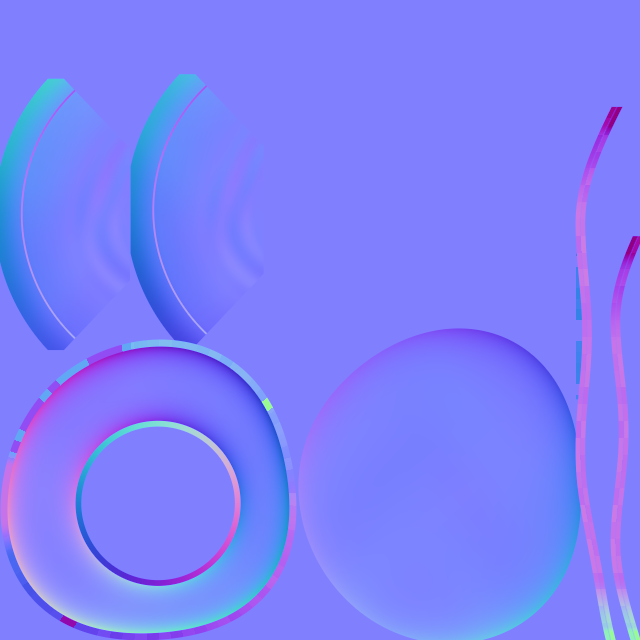
Reproduce this texture map procedurally as a Shadertoy shader.

```glsl
const float TAU = 6.2831853;
const float BEVEL_WIDTH = 0.018;
const float RIM_WIDTH = 0.011;
const float ARC_OUTER = 0.310;
const float ARC_GROOVE = 0.267;
const float ARC_HEIGHT = 0.212;
const float HOLE_RADIUS = 0.129;
const float HOLE_RIM = 0.009;
const float STRIP_HALF = 0.0075;
const vec2 ARC_A = vec2(0.301, 0.665);
const vec2 ARC_B = vec2(0.5065, 0.672);
const vec2 RING_CENTER = vec2(0.234, 0.229);
const vec2 HOLE_CENTER = vec2(0.247, 0.2135);
const vec2 DISC_CENTER = vec2(0.690, 0.232);

// Surface tilts, encoded to colour at the end
const vec2 PINK = vec2(0.55, -0.10);
const vec2 PURPLE = vec2(0.22, -0.62);
const vec2 MAGENTA = vec2(0.20, -0.98);
const vec2 SKY = vec2(-0.25, 0.32);
const vec2 GREEN = vec2(0.20, 0.97);
const vec2 AZURE = vec2(-0.55, 0.02);

float cover(float d) {
    return clamp(0.5 - d * iResolution.y, 0.0, 1.0);
}

float hash(float n) {
    return fract(sin(n * 127.1) * 4375.5);
}

vec2 softWaves(vec2 p) {
    return 0.018 * vec2(sin(p.x * 19.0 + 2.0 * sin(p.y * 13.0)),
                        sin(p.y * 23.0 + 2.0 * sin(p.x * 17.0)));
}

// Rounded outline: a circle with four harmonics
float blobDistance(vec2 q, float radius, vec4 c, vec4 s) {
    vec4 a = atan(q.y, q.x) * vec4(1.0, 2.0, 3.0, 4.0);
    return length(q) - radius - dot(c, cos(a)) - dot(s, sin(a));
}

// Curved band with a bright groove and faint inner ripples
void drawArc(inout vec2 tilt, vec2 p, vec2 center, float left, float right, float lift) {
    vec2 q = p - center;
    float r = length(q);
    vec2 o = q / max(r, 1e-4);
    float ends = max(dot(vec2(q.x, abs(q.y)), vec2(0.725, 0.688)), abs(q.y) - ARC_HEIGHT);
    float shape = max(max(r - ARC_OUTER, ends), max(left - p.x, p.x - right));
    float slope = 0.26 * smoothstep(0.17, 0.27, r) + 0.54 * smoothstep(0.255, 0.31, r);
    vec2 t = o * slope * (1.0 - 0.25 * abs(o.y)) + vec2(0.0, lift * slope);
    float ripple = sin(r * 150.0 + 1.5 * sin(o.y * 4.0)) + 0.5 * sin(r * 83.0 - o.y * 5.0);
    float window = smoothstep(0.10, 0.125, r) * (1.0 - smoothstep(0.16, 0.21, r));
    t += o * 0.065 * ripple * window + softWaves(p * 1.5);
    t = mix(t, -o * 0.45, cover(abs(r - ARC_GROOVE) - 0.0014));
    tilt = mix(tilt, t, cover(shape) * smoothstep(0.09, 0.12, r));
}

// Rim of the ring, broken into facets
vec2 rimTilt(vec2 o) {
    float turn = fract(atan(o.y, o.x) / TAU);
    float facet = floor(turn * 75.0);
    vec2 t = o * vec2(0.5, 0.48);
    if (o.x > 0.0) t.x *= 1.0 - 0.9 * smoothstep(-0.2, 0.2, o.y);
    t += 0.12 * (hash(facet) - 0.5);
    float broken = step(0.27, turn) * step(turn, 0.46);
    t = mix(t, mix(SKY, PURPLE * 0.65, step(0.55, hash(facet + 3.0))), broken);
    t = mix(t, PINK, smoothstep(0.45, 0.47, turn) * (1.0 - smoothstep(0.53, 0.57, turn)));
    t = mix(t, GREEN, step(abs(turn - 0.103), 0.006));
    return mix(t, MAGENTA, 0.9 * step(abs(turn - 0.66), 0.008));
}

void drawRing(inout vec2 tilt, vec2 p) {
    vec2 q = p - RING_CENTER;
    vec2 o = normalize(q + 1e-5);
    float d = blobDistance(q, 0.2357, vec4(0.0, -0.0022, -0.0018, -0.0033),
                           vec4(-0.0007, 0.0039, -0.0059, -0.0012));
    vec2 h = p - HOLE_CENTER;
    vec2 ho = normalize(h + 1e-5);
    float hd = length(h) - HOLE_RADIUS;
    float inside = d + RIM_WIDTH;
    vec2 t = softWaves(p) - o * 0.85 * exp(min(inside, 0.0) / BEVEL_WIDTH);
    t -= ho * 0.62 * exp(-max(hd, 0.0) / BEVEL_WIDTH);
    t = mix(rimTilt(o), t, cover(inside));
    t = mix(t, ho * 0.75, cover(hd));
    t = mix(t, vec2(0.0), cover(hd + HOLE_RIM));
    tilt = mix(tilt, t, cover(d));
}

void drawDisc(inout vec2 tilt, vec2 p) {
    vec2 q = p - DISC_CENTER;
    vec2 o = normalize(q + 1e-5);
    float d = blobDistance(q, 0.234, vec4(0.0042, -0.0121, -0.0068, -0.0009),
                           vec4(0.0068, 0.0015, -0.0010, -0.0016));
    float strength = mix(0.28, 0.62, smoothstep(-0.5, 0.6, o.x));
    vec2 t = vec2(-0.04, 0.015) + softWaves(p) - o * strength * exp(min(d, 0.0) / 0.026);
    tilt = mix(tilt, t, cover(d));
}

// bend = start, length and amount
float stripX(float y, float base, float sway, float zero, vec3 top, vec3 low) {
    float u = max(0.0, (y - top.x) / top.y);
    float v = max(0.0, (low.x - y) / low.y);
    return base + sway * sin(17.6 * (y - zero)) + top.z * u * u + low.z * v * v;
}

void drawStrip(inout vec2 tilt, vec2 p, float base, float sway, float zero, vec3 top, vec3 low) {
    float x = stripX(p.y, base, sway, zero, top, low);
    float slope = (stripX(p.y + 0.002, base, sway, zero, top, low) - x) / 0.002;
    float d = (p.x - x) / sqrt(1.0 + slope * slope);
    float fall = top.x + top.y - p.y;
    vec2 t = mix(PURPLE, PINK, smoothstep(0.03, 0.17, fall));
    t = mix(t, MAGENTA, 1.0 - smoothstep(0.025, 0.05, fall));
    t = mix(t, vec2(0.25, 0.68), 1.0 - smoothstep(0.025, 0.10, p.y));
    t = mix(t, GREEN, 1.0 - smoothstep(0.012, 0.022, p.y));
    t += 0.14 * (hash(floor(p.y * 38.0) + step(0.0, d) * 9.0) - 0.5);
    t *= 1.0 - 0.22 * cover(abs(d) - 0.001);
    tilt = mix(tilt, t, cover(max(abs(d) - STRIP_HALF, -fall)));
}

void mainImage(out vec4 fragColor, in vec2 fragCoord) {
    vec2 p = fragCoord / iResolution.xy;
    vec2 tilt = vec2(0.0);
    drawArc(tilt, p, ARC_A, -1.0, 0.203, 0.18);
    drawArc(tilt, p, ARC_B, 0.204, 0.412, 0.0);
    drawDisc(tilt, p);
    drawRing(tilt, p);

    // Blue facets beside the long strip
    float tab = max(abs(p.x - 0.905) - 0.005, abs(p.y - 0.49) - 0.114);
    float facet = hash(floor(p.y * 60.0));
    tilt = mix(tilt, AZURE * (0.7 + 0.4 * facet), cover(tab) * step(0.3, facet));
    drawStrip(tilt, p, 0.912, 0.0052, 0.388, vec3(0.648, 0.185, 0.047), vec3(0.271, 0.271, 0.045));
    drawStrip(tilt, p, 0.968, -0.0065, 0.414, vec3(0.492, 0.139, 0.025), vec3(0.167, 0.167, 0.0195));

    float height = sqrt(max(0.0, 1.0 - dot(tilt, tilt)));
    fragColor = vec4(clamp(0.5 + 0.5 * vec3(tilt, height), 0.0, 1.0), 1.0);
}
```
